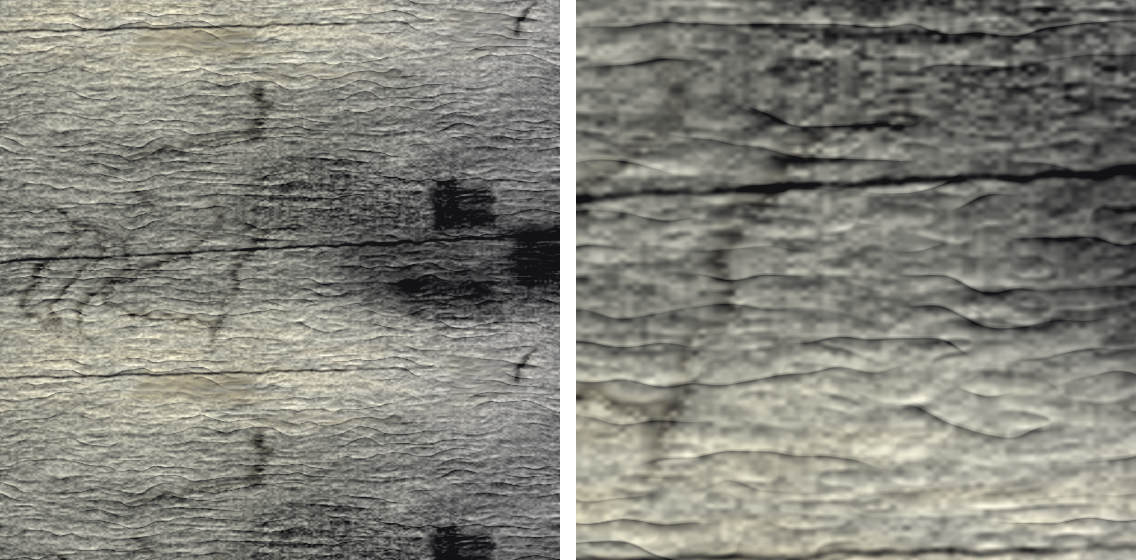
Left, the full canvas; right, a detail of the centre.
This texture is drawn by a Shadertoy shader. Its source:

```glsl
const float PERIOD = 0.6185;       // height of one repeat; it is one canvas wide
const float BASE_TONE = 0.52;
const float EDGE_GLOW = 0.29;      // paler wood around the seam
const float RELIEF = 0.62;
const float FOLD_SHADE = 0.34;
const float FOLD_ROWS = 30.0;
const float GRAIN = 0.42;
const float CRACK_WIDTH = 0.0026;
const vec3 SHADOW = vec3(0.13, 0.13, 0.135);
const vec3 LIGHT = vec3(0.86, 0.86, 0.80);
const vec3 WARM = vec3(1.04, 1.0, 0.91);
const vec3 COOL = vec3(0.98, 0.98, 1.04);

float hash(vec2 p) {
    return fract(sin(dot(p, vec2(127.1, 311.7))) * 43758.5453);
}

// Value noise that wraps over one repeat; cells counts columns and rows
float wrapNoise(vec2 p, vec2 cells) {
    p *= cells / vec2(1.0, PERIOD);
    vec2 i = floor(p), f = fract(p);
    f = f * f * (3.0 - 2.0 * f);
    vec2 a = mod(i, cells), b = mod(i + 1.0, cells);
    return mix(mix(hash(a), hash(vec2(b.x, a.y)), f.x),
               mix(hash(vec2(a.x, b.y)), hash(b), f.x), f.y);
}

float ridge(vec2 p, vec2 cells) {
    return 1.0 - abs(2.0 * wrapNoise(p, cells) - 1.0);
}

float wrinkles(vec2 p) {
    p.y += 0.012 * wrapNoise(p, vec2(19.0, 12.0));
    return 0.7 * ridge(p, vec2(19.0, 37.0)) + 0.5 * ridge(p, vec2(43.0, 67.0))
         + 0.25 * wrapNoise(p, vec2(110.0, 130.0));
}

// Overlapping folds: a lit lip above a thin, broken shadow
float folds(vec2 p) {
    float bend = 1.2 * wrapNoise(p, vec2(17.0, 12.0)) + 0.35 * wrapNoise(p, vec2(47.0, 31.0));
    float f = fract(p.y / PERIOD * FOLD_ROWS + bend);
    float lip = 0.6 * f * f * f * (1.0 - smoothstep(0.93, 1.0, f));
    float shade = exp(-8.0 * f) * smoothstep(0.0, 0.05, f);
    return (lip - 1.4 * shade) * smoothstep(0.3, 0.75, wrapNoise(p, vec2(16.0, 29.0)));
}

// Soft rectangular stain
float patchStain(vec2 p, vec2 center, vec2 halfSize, float blur) {
    float d = length(max(abs(p - center) - halfSize, 0.0));
    return 1.0 - smoothstep(0.0, blur, d);
}

// Soft stroke along a quadratic curve
float curveStain(vec2 p, vec2 a, vec2 b, vec2 c, float width) {
    float nearest = 1.0;
    vec2 start = a;
    for (int i = 1; i <= 10; i++) {
        float t = float(i) / 10.0;
        vec2 end = mix(mix(a, b, t), mix(b, c, t), t);
        vec2 s = end - start;
        float k = clamp(dot(p - start, s) / dot(s, s), 0.0, 1.0);
        nearest = min(nearest, length(p - start - s * k));
        start = end;
    }
    return exp(-nearest * nearest / (width * width));
}

float crack(vec2 p, float height, float slope) {
    float d = (p.y - height + slope * p.x) / CRACK_WIDTH;
    return exp(-d * d);
}

void mainImage(out vec4 fragColor, in vec2 fragCoord) {
    vec2 uv = fragCoord / iResolution.xy;
    vec2 p = vec2(uv.x, mod(1.0 - uv.y, PERIOD));   // y runs downwards

    float blotch = wrapNoise(p, vec2(7.0, 11.0));
    float streak = wrapNoise(p, vec2(18.0, 70.0));
    float speckle = 0.6 * wrapNoise(p, vec2(230.0, 190.0)) + 0.4 * wrapNoise(p, vec2(95.0, 110.0));
    vec2 wobble = vec2(wrapNoise(p, vec2(31.0, 43.0)), wrapNoise(p.yx, vec2(37.0, 29.0))) - 0.5;
    vec2 q = p + 0.019 * wobble + 0.008 * (speckle - 0.5);

    // Weathered ground, pale at the seam and duller to the right
    float below = p.y / 0.17, above = (PERIOD - p.y) / 0.06;
    float edge = exp(-below * below) + exp(-above * above);
    float right = smoothstep(0.4, 1.0, p.x);
    float tone = BASE_TONE + EDGE_GLOW * edge - 0.08 * right;
    tone += 0.18 * (blotch - 0.5) + 0.14 * (streak - 0.5) + GRAIN * (speckle - 0.5);

    // Embossed wrinkles and folds lit from above
    vec2 stepDown = vec2(0.0004, 0.0013);
    tone += RELIEF * (wrinkles(p + stepDown) - wrinkles(p - stepDown));
    tone += FOLD_SHADE * folds(p);

    // Damp, dark patches
    float damp = 0.40 * patchStain(q, vec2(0.825, 0.368), vec2(0.043, 0.028), 0.024);
    damp += 0.34 * patchStain(q, vec2(0.985, 0.460), vec2(0.050, 0.025), 0.040);
    damp += 0.30 * patchStain(q, vec2(0.830, 0.475), vec2(0.150, 0.025), 0.13) * (0.4 + streak);
    damp += 0.26 * patchStain(q, vec2(0.800, 0.530), vec2(0.060, 0.015), 0.05) * (0.4 + streak);
    damp += 0.28 * patchStain(q, vec2(0.640, 0.345), vec2(0.160, 0.030), 0.06) * (1.0 - speckle);
    damp += 0.10 * patchStain(q, vec2(0.440, 0.380), vec2(0.008, 0.070), 0.03);

    // Brown bands and faint upright scars
    float brown = patchStain(q, vec2(0.35, 0.075), vec2(0.09, 0.005), 0.035);
    brown += patchStain(q, vec2(0.87, 0.055), vec2(0.05, 0.015), 0.035);
    brown += 0.7 * curveStain(q, vec2(0.93, 0.05), vec2(0.86, 0.14), vec2(0.48, 0.135), 0.010);
    brown *= smoothstep(0.25, 0.75, speckle * 0.6 + streak * 0.4);
    float scars = exp(-abs(q.x - 0.81) / 0.003) + exp(-abs(q.x - 0.895) / 0.004);
    scars *= smoothstep(0.35, 0.8, blotch) * smoothstep(0.03, 0.12, p.y);

    // Knot marks and curved growth rings
    float rings = 1.2 * curveStain(q, vec2(0.458, 0.160), vec2(0.490, 0.200), vec2(0.445, 0.240), 0.011);
    rings += 0.5 * curveStain(q, vec2(0.445, 0.240), vec2(0.36, 0.245), vec2(0.23, 0.285), 0.008);
    rings += 0.8 * curveStain(q, vec2(0.53, 0.395), vec2(0.41, 0.440), vec2(0.422, 0.525), 0.007);
    rings += 0.9 * curveStain(q, vec2(0.410, 0.535), vec2(0.385, 0.570), vec2(0.382, 0.612), 0.007);
    rings += 0.9 * curveStain(q, vec2(0.31, 0.460), vec2(0.03, 0.560), vec2(0.385, 0.575), 0.006);
    rings += 0.6 * curveStain(q, vec2(0.38, 0.360), vec2(0.42, 0.405), vec2(0.33, 0.450), 0.008);
    rings += 0.8 * curveStain(q, vec2(0.24, 0.345), vec2(0.26, 0.350), vec2(0.27, 0.370), 0.008);
    for (int i = 0; i < 3; i++) {
        vec2 shift = vec2(0.045, 0.022) * float(i);
        rings += 0.8 * curveStain(q - shift, vec2(0.09, 0.370), vec2(0.19, 0.410), vec2(0.075, 0.480), 0.006);
        rings += 0.9 * curveStain(q - shift, vec2(0.080, 0.480), vec2(0.010, 0.545), vec2(0.085, 0.575), 0.006);
    }
    rings += curveStain(q, vec2(0.955, 0.010), vec2(0.925, 0.020), vec2(0.922, 0.060), 0.006);
    rings *= 0.45 + 0.75 * streak;

    // Long cracks between the boards
    vec2 c = p + 0.004 * wobble;
    float cracks = crack(c, 0.057, 0.024) * (1.0 - 0.9 * smoothstep(0.5, 0.95, p.x));
    cracks += crack(c, 0.468, 0.049);

    tone -= damp + 0.24 * brown + 0.10 * scars + 0.36 * rings + 0.55 * cracks;
    vec3 color = mix(SHADOW, LIGHT, clamp(tone, -0.08, 1.15));
    float warmth = edge * (0.1 + 0.7 * streak) + 0.8 * brown + 0.6 * rings;
    color *= mix(vec3(1.0), WARM, clamp(warmth, 0.0, 1.0) * (1.0 - 0.7 * right));
    color *= mix(vec3(1.0), COOL, right);
    fragColor = vec4(color, 1.0);
}
```
